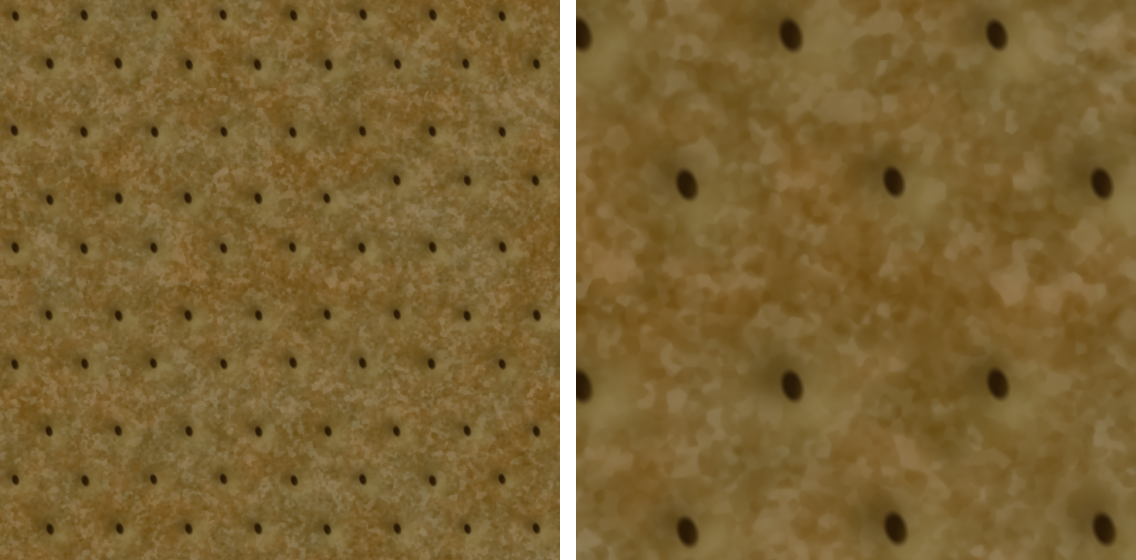
Left: the whole. Right: its middle third, enlarged.
This texture is drawn by a WebGL 1 fragment shader. Its source:

```glsl
precision highp float;
// Baked cracker surface: staggered rows of pricked holes in a toasted, grainy crust.
uniform vec2 u_resolution;

const vec3 TOAST = vec3(0.432, 0.312, 0.098);
const vec3 CRUMB = vec3(0.548, 0.468, 0.310);
const vec3 FLAKE = vec3(0.600, 0.520, 0.390);
const vec3 OLIVE = vec3(0.470, 0.395, 0.180);
const vec3 GLOW  = vec3(0.565, 0.495, 0.310);
const vec3 SHADE = vec3(0.310, 0.225, 0.060);
const vec3 HOLE  = vec3(0.165, 0.100, 0.020);

const float COLUMN_STEP = 0.1241;
const float PAIR_STEP = 0.2074;
const vec2 FIRST_HOLE = vec2(0.0275, 0.0275);

vec3 hash3(vec2 p) {
  vec3 q = fract(vec3(p.xyx) * vec3(0.1031, 0.1030, 0.0973));
  q += dot(q, q.yxz + 33.33);
  return fract((q.xxy + q.yzz) * q.zyx);
}

// Smooth cellular noise, centred on zero: nearby cell values blended by distance.
float cellNoise(vec2 p, float sharpness) {
  vec2 cell = floor(p);
  vec2 f = p - cell;
  float total = 0.0;
  float weights = 0.0001;
  for (int j = -1; j <= 1; j++) {
    for (int i = -1; i <= 1; i++) {
      vec2 o = vec2(float(i), float(j));
      vec3 h = hash3(cell + o);
      vec2 d = o + h.xy - f;
      float w = exp(-sharpness * dot(d, d));
      total += w * h.z;
      weights += w;
    }
  }
  return total / weights - 0.5;
}

float blob(vec2 d, vec2 centre, float radius) {
  vec2 q = (d - centre) / radius;
  return exp(-dot(q, q));
}

// Hole offset from the nearest hole of one row; p is measured from the top left.
vec2 toHole(vec2 p, float pair, float odd) {
  float startX = FIRST_HOLE.x + odd * 0.0615;
  float column = floor((p.x - startX) / COLUMN_STEP + 0.5);
  // Inner pairs are spread wider, except at the right of the second pair.
  float inner = step(0.5, pair) * step(pair, 3.5);
  float raised = step(abs(pair - 1.0), 0.5) * step(4.5, column);
  float gap = mix(0.087, 0.1205, inner * (1.0 - raised));
  vec2 centre = vec2(startX + column * COLUMN_STEP,
                     FIRST_HOLE.y + pair * PAIR_STEP + odd * gap);
  vec2 jitter = hash3(vec2(column + 3.0, pair * 2.0 + odd + 7.0)).xy - 0.5;
  vec2 d = p - centre - jitter * 0.0035;
  return vec2(d.x, -d.y);
}

// Crust colour from layered grain, from coarse toasting to fine crumbs.
vec3 crust(vec2 p) {
  float patches = cellNoise(p * 13.0 + 5.0, 4.0);
  float blotch = cellNoise(p * vec2(36.0, 42.0) + 17.0, 5.0);
  float grain = cellNoise(p * 88.0 + 31.0, 6.0);
  float fine = cellNoise(p * 165.0 + 59.0, 6.0);
  float tone = 0.46 + 0.30 * patches + 0.42 * blotch + 0.52 * grain + 0.48 * fine;
  vec3 col = mix(TOAST, CRUMB, clamp(tone, -0.25, 1.2));
  float flakes = smoothstep(0.10, 0.36, grain + 0.5 * fine + 0.25 * blotch);
  col = mix(col, FLAKE, 0.22 * flakes);
  return col + vec3(0.03, -0.008, -0.03) * (blotch - patches);
}

// Dimple around a hole, lit from the upper left.
vec3 dimple(vec3 col, vec2 d, float rough, float size, float aa) {
  col = mix(col, OLIVE, 0.38 * blob(d, vec2(0.004, -0.003), 0.036));
  col = mix(col, TOAST, 0.40 * blob(d, vec2(-0.034, 0.025), 0.018));
  col = mix(col, GLOW, (0.58 + rough) * blob(d, vec2(0.014, -0.011), 0.019));
  col = mix(col, SHADE, 0.62 * blob(d, vec2(-0.008, 0.006), 0.0155));
  vec2 q = vec2(d.x + 0.18 * d.y, d.y) / (vec2(0.0060, 0.0087) * size);
  float edge = 0.3 + aa / 0.0075;
  float hole = 1.0 - smoothstep(1.0 - edge, 1.0 + edge, length(q));
  vec3 inside = mix(HOLE, SHADE, 0.55 * smoothstep(-0.1, 1.1, q.x - 0.5 * q.y));
  return mix(col, inside, hole);
}

void main() {
  vec2 uv = gl_FragCoord.xy / u_resolution;
  vec2 p = vec2(uv.x, 1.0 - uv.y);
  float aa = 0.5 / min(u_resolution.x, u_resolution.y);
  float rough = 0.6 * cellNoise(p * 60.0 + 83.0, 5.0);
  vec3 col = crust(p);

  // Five pairs of rows, the second row of each pair shifted by half a step.
  for (int pair = 0; pair < 5; pair++) {
    for (int odd = 0; odd < 2; odd++) {
      vec2 d = toHole(p, float(pair), float(odd));
      float size = 0.96 + 0.12 * hash3(vec2(floor(p.x * 8.0), float(pair * 2 + odd))).z;
      col = dimple(col, d, rough, size, aa);
    }
  }
  gl_FragColor = vec4(col, 1.0);
}
```
